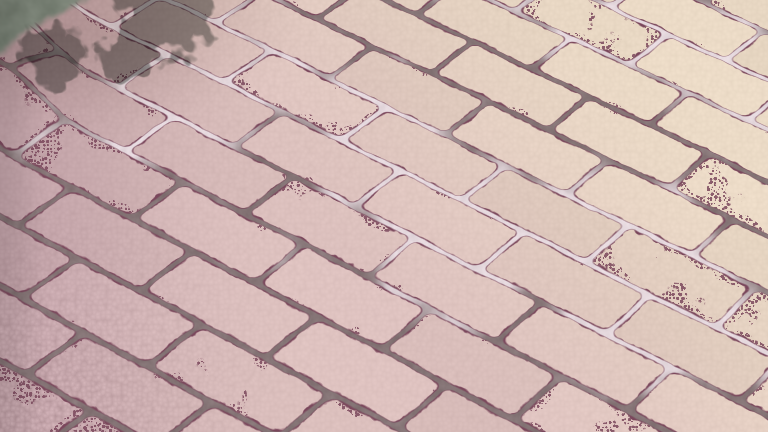
Write a Shadertoy shader that draws this texture.

```glsl
#define ROW_SCALE vec2(-3.575, 7.08)
#define COLUMN_SCALE vec2(2.14, 2.76)
#define PERSPECTIVE vec2(-.03, .18)
#define HALF_BRICK vec2(.143, .063)
#define JOINT .0058
#define CORNER .014
#define BRICK_PINK vec3(.855, .745, .735)
#define BRICK_CREAM vec3(.91, .845, .765)
#define BRICK_MAUVE vec3(.76, .635, .66)
#define MORTAR_DARK vec3(.52, .455, .46)
#define MORTAR_PALE vec3(.90, .85, .87)
#define RIM_MAROON vec3(.48, .28, .36)

vec2 hash2(vec2 c) {
    vec3 q = fract(c.xyx * vec3(.1031, .1030, .0973));
    q += dot(q, q.yzx + 33.33);
    return fract((q.xx + q.yz) * q.zy);
}

// Cellular noise: distance to the nearest point, and that point's random value
vec2 cells(vec2 p) {
    vec2 home = floor(p), best = vec2(9., 0.);
    for (int j = -1; j <= 1; j++)
    for (int i = -1; i <= 1; i++) {
        vec2 c = home + vec2(i, j), r = hash2(c);
        float dist = length(c + .15 + .7 * r - p);
        if (dist < best.x) best = vec2(dist, hash2(c + 71.).x);
    }
    return best;
}

// Layered sines, roughly -1 to 1
float waves(vec2 p) {
    float sum = 0., amp = .5;
    for (int i = 0; i < 4; i++) {
        p = mat2(.8, -.6, .6, .8) * p * 1.7 + 1.3;
        sum += amp * sin(p.x + sin(p.y * 1.3)) * cos(p.y + .7 * sin(p.x));
        amp *= .6;
    }
    return sum;
}

float roundedBox(vec2 p, vec2 halfSize, float radius) {
    vec2 q = abs(p) - halfSize + radius;
    return length(max(q, 0.)) + min(max(q.x, q.y), 0.) - radius;
}

// Soft ellipse, 1 at the middle and 0 at its rim
float blot(vec2 p, vec2 centre, vec2 size) {
    return 1. - length((p - centre) / size);
}

// x runs along a course of bricks, y counts the courses downward
vec2 pavingCoords(vec2 p) {
    vec2 q = vec2(p.x - .889, .5 - p.y);
    q.y += .06 * smoothstep(.22, 0., p.x) * smoothstep(.62, .84, p.y);
    float depth = 1. + dot(PERSPECTIVE, q);
    return vec2(dot(COLUMN_SCALE, q) + .21, dot(ROW_SCALE, q)) / depth + vec2(0., 5.9);
}

vec3 brickColour(vec2 p, float id) {
    vec3 col = mix(BRICK_PINK, BRICK_CREAM, smoothstep(.75, 1.65, p.x * .7 + p.y * .65));
    col = mix(col, BRICK_MAUVE, smoothstep(.75, 0., p.x + .15 * p.y));
    float grain = .5 - cells(p * 85.).x + .35 * waves(p * 75.);
    float chalky = .03 + .07 * smoothstep(.7, 0., p.x) * smoothstep(.6, 0., p.y);
    return col + grain * chalky + .035 * (id - .5);
}

vec3 mortarColour(vec2 p, float course) {
    float band = max(.45 - .22 * abs(course - 4.8), .3 - .25 * abs(course - .6));
    float chalk = smoothstep(-.05, .3, band + .5 * waves(p * 4.));
    return mix(MORTAR_DARK, MORTAR_PALE, chalk) + .04 * waves(p * 50.);
}

vec3 leafShade(vec3 col, vec2 p) {
    // Grey-green ground beyond the corner of the paving
    float beyond = smoothstep(-.015, .015, p.y - .885 - .62 * p.x + .012 * waves(p * 20.));
    col = mix(col, vec3(.54, .59, .54) + .05 * waves(p * 25.), beyond);
    // Ragged leaf shadows
    float leaves = max(blot(p, vec2(.37, .97), vec2(.12, .14)),
                       blot(p, vec2(.115, .875), vec2(.075, .085)));
    leaves = max(leaves, blot(p, vec2(.29, .86), vec2(.06, .05)));
    leaves += .5 * waves(p * 17.) + .35 * (.45 - cells(p * 26.).x);
    float dim = smoothstep(.55, .1, length((p - vec2(.15, 1.)) * vec2(.9, 1.6)));
    col *= mix(vec3(1.), vec3(.88, .86, .85), dim);
    return mix(col, col * vec3(.65, .67, .66), smoothstep(.02, .2, leaves));
}

void mainImage(out vec4 fragColor, in vec2 fragCoord) {
    vec2 p = fragCoord / iResolution.y;
    float soft = 1. / iResolution.y;

    // Running bond with slightly uneven lines
    vec2 bent = p + .0035 * vec2(waves(p * 9.), waves(p * 9. + 5.));
    vec2 uv = pavingCoords(bent);
    float course = floor(uv.y);
    uv.x += .5 * mod(course + 1., 2.);
    vec2 brick = floor(uv);
    vec2 random = hash2(brick + 40.);
    vec2 local = (fract(uv) - .5) * 2. * HALF_BRICK;
    float edge = roundedBox(local, HALF_BRICK - JOINT, CORNER) + .0015 * waves(p * 35.);

    // Ragged rims and clusters of chips on the worn bricks
    float wear = smoothstep(.6, .9, random.x);
    float rim = edge + max(0., .001 + (.004 + .003 * wear) * waves(p * 38. + 3.));
    float chipped = waves(p * 13. + 7. * random.y) + .8 * wear + .6 * smoothstep(-.025, 0., edge);
    vec2 chip = cells(p * 115.);
    float speck = smoothstep(.06, -.06, chip.x - .1 - .4 * chip.y) * smoothstep(1.15, 1.25, chipped);

    // Layers: brick, maroon wear, mortar
    vec3 col = brickColour(p, random.y);
    col = mix(col, RIM_MAROON, max(.85 * speck, smoothstep(-soft, soft, rim)));
    col = mix(col, mortarColour(p, uv.y), smoothstep(-soft, soft, edge - .0008));
    col = leafShade(col, p);
    col *= 1. - .1 * smoothstep(.12, 0., p.x);
    fragColor = vec4(clamp(col, 0., 1.), 1.);
}
```
